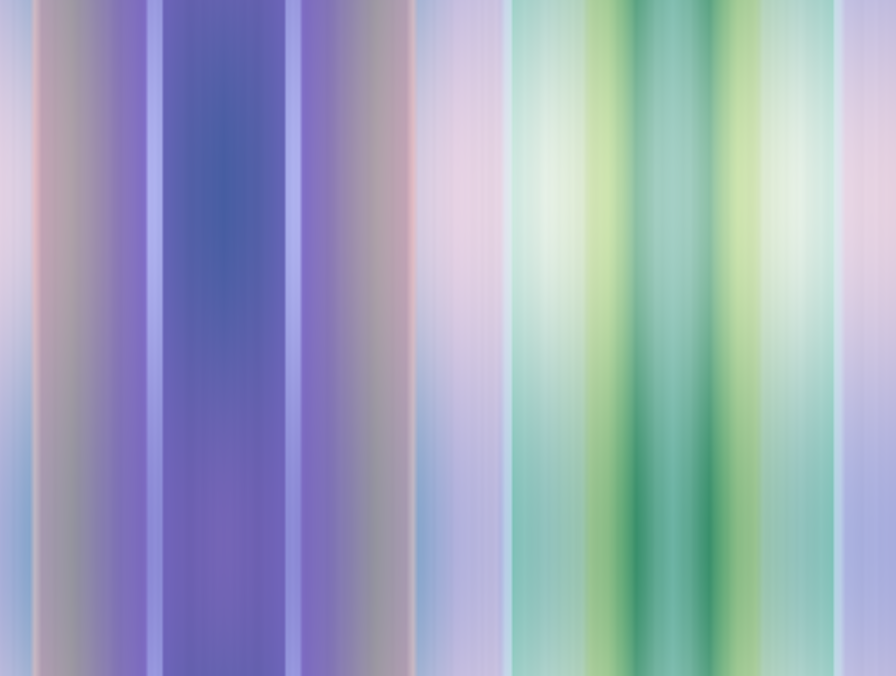
Write a Shadertoy shader that draws this background.

```glsl
// Soft vertical curtains of violet and green, each mirrored about its own axis.

const int STOPS = 14;
const float VIOLET_AXIS = 0.250;
const float GREEN_AXIS = 0.751;
const vec2 SEAM = vec2(0.553, 0.563);   // where violet hands over to green
const float BRIGHT_HEIGHT = 0.71;       // height of the light crest
const float WAVE_PERIOD = 1.02;
const float THREADS = 260.0;            // fine threads across the width
const float THREAD_STRENGTH = 0.014;
const float TAU = 6.28318;

// Gradient stops by distance from the axis: crest and trough colours.
const float VIOLET_POS[STOPS] = float[STOPS](
    0.0, 0.040, 0.067, 0.070, 0.084, 0.088, 0.115,
    0.140, 0.170, 0.203, 0.211, 0.217, 0.260, 0.300);
const vec3 VIOLET_CREST[STOPS] = vec3[STOPS](
    vec3(0.28, 0.37, 0.64), vec3(0.33, 0.38, 0.66), vec3(0.39, 0.39, 0.71),
    vec3(0.66, 0.68, 0.92), vec3(0.69, 0.70, 0.94), vec3(0.50, 0.43, 0.78),
    vec3(0.54, 0.47, 0.72), vec3(0.61, 0.55, 0.68), vec3(0.68, 0.63, 0.66),
    vec3(0.76, 0.64, 0.71), vec3(0.88, 0.73, 0.76), vec3(0.84, 0.80, 0.88),
    vec3(0.90, 0.82, 0.89), vec3(0.90, 0.83, 0.89));
const vec3 VIOLET_TROUGH[STOPS] = vec3[STOPS](
    vec3(0.46, 0.40, 0.72), vec3(0.43, 0.38, 0.70), vec3(0.44, 0.39, 0.73),
    vec3(0.55, 0.55, 0.84), vec3(0.55, 0.54, 0.84), vec3(0.48, 0.41, 0.75),
    vec3(0.49, 0.44, 0.72), vec3(0.53, 0.50, 0.68), vec3(0.58, 0.58, 0.62),
    vec3(0.65, 0.60, 0.69), vec3(0.74, 0.71, 0.76), vec3(0.53, 0.65, 0.80),
    vec3(0.69, 0.69, 0.86), vec3(0.73, 0.72, 0.87));

const float GREEN_POS[STOPS] = float[STOPS](
    0.0, 0.020, 0.040, 0.055, 0.072, 0.092, 0.102,
    0.140, 0.174, 0.178, 0.181, 0.187, 0.193, 0.250);
const vec3 GREEN_CREST[STOPS] = vec3[STOPS](
    vec3(0.64, 0.81, 0.77), vec3(0.63, 0.80, 0.75), vec3(0.55, 0.75, 0.65),
    vec3(0.69, 0.83, 0.65), vec3(0.80, 0.89, 0.68), vec3(0.82, 0.89, 0.71),
    vec3(0.87, 0.92, 0.83), vec3(0.90, 0.94, 0.90), vec3(0.82, 0.91, 0.88),
    vec3(0.80, 0.91, 0.87), vec3(0.87, 0.92, 0.93), vec3(0.88, 0.89, 0.93),
    vec3(0.90, 0.83, 0.89), vec3(0.90, 0.82, 0.88));
const vec3 GREEN_TROUGH[STOPS] = vec3[STOPS](
    vec3(0.42, 0.70, 0.64), vec3(0.36, 0.65, 0.56), vec3(0.22, 0.56, 0.42),
    vec3(0.38, 0.66, 0.47), vec3(0.53, 0.73, 0.52), vec3(0.59, 0.76, 0.56),
    vec3(0.60, 0.77, 0.69), vec3(0.57, 0.76, 0.74), vec3(0.52, 0.76, 0.73),
    vec3(0.48, 0.75, 0.71), vec3(0.70, 0.83, 0.89), vec3(0.72, 0.80, 0.90),
    vec3(0.66, 0.69, 0.87), vec3(0.66, 0.68, 0.87));

float hash(float n) {
    return fract(sin(n * 127.1) * 43758.5453);
}

float noise(float x) {
    float cell = floor(x);
    return mix(hash(cell), hash(cell + 1.0), smoothstep(0.0, 1.0, x - cell));
}

// Walks outward from the axis, blending each stop over the last.
vec3 curtain(float dist, float light, float pos[STOPS], vec3 crest[STOPS], vec3 trough[STOPS]) {
    vec3 color = mix(trough[0], crest[0], light);
    for (int i = 1; i < STOPS; i++) {
        float t = clamp((dist - pos[i - 1]) / (pos[i] - pos[i - 1]), 0.0, 1.0);
        color = mix(color, mix(trough[i], crest[i], light), t);
    }
    return color;
}

void mainImage(out vec4 fragColor, in vec2 fragCoord) {
    vec2 uv = fragCoord / iResolution.xy;

    // Vertical swell between crest and trough.
    float light = 0.5 + 0.5 * cos((uv.y - BRIGHT_HEIGHT) * TAU / WAVE_PERIOD);

    // Two mirrored curtains joined at the seam.
    float violetDist = abs(uv.x - VIOLET_AXIS);
    float greenDist = abs(uv.x - GREEN_AXIS);
    float side = smoothstep(SEAM.x, SEAM.y, uv.x);
    vec3 violet = curtain(violetDist, light, VIOLET_POS, VIOLET_CREST, VIOLET_TROUGH);
    vec3 green = curtain(greenDist, light, GREEN_POS, GREEN_CREST, GREEN_TROUGH);
    vec3 color = mix(violet, green, side);

    // Fine vertical threads.
    float thread = mix(noise(violetDist * THREADS), noise(greenDist * THREADS + 50.0), side);
    color += (thread - 0.5) * THREAD_STRENGTH;

    fragColor = vec4(color, 1.0);
}
```
